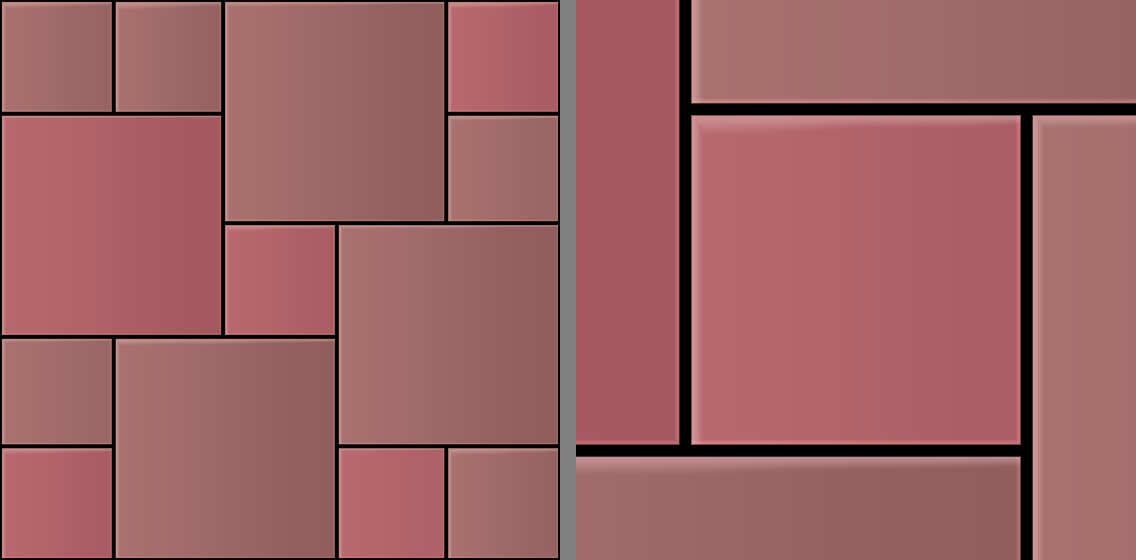
Left: the whole. Right: its middle third, enlarged.
Write a Shadertoy shader that draws this pattern.

```glsl
const float GRID = 5.0;         // cells across and down
const float SNAP = 128.0;       // joints sit on this finer grid
const float JOINT = 0.0036;     // half width of a joint
const vec3 GLINT = vec3(0.87, 0.68, 0.68);

float hash(vec2 p) {
    return fract(sin(dot(p, vec2(127.1, 311.7))) * 4375.85);
}

// Signed 1D gradient noise, one independent row per seed
float gradientNoise(float x, float seed) {
    float i = floor(x), f = x - i;
    float a = (hash(vec2(i, seed)) * 2.0 - 1.0) * f;
    float b = (hash(vec2(i + 1.0, seed)) * 2.0 - 1.0) * (f - 1.0);
    return mix(a, b, f * f * (3.0 - 2.0 * f));
}

// Whole-number modulo, safe against rounding
float wrap(float n, float period) {
    return floor(mod(n + 0.5, period));
}

vec2 cellAt(vec2 p) {
    return floor((floor(p * SNAP) + 0.5) * GRID / SNAP);
}

vec2 jointAt(vec2 cell) {
    return floor(cell * SNAP / GRID + 0.5) / SNAP;
}

// Two-size square tiling, clipped to the canvas: (first, last) cell corners
vec4 tileBounds(vec2 cell) {
    float part = wrap(cell.x + 2.0 * cell.y - 2.0, 5.0);
    if (part > 3.5) return vec4(cell, cell + 1.0);
    vec2 first = cell - vec2(wrap(part, 2.0), floor(part * 0.5));
    return vec4(max(first, 0.0), min(first + 2.0, GRID));
}

bool isRed(vec2 corner) {
    float k = wrap(corner.x + 3.0 * corner.y, 9.0);
    return k > 2.5 && abs(k - 7.0) > 0.5;
}

// Face darkens from left to right, more strongly on large tiles
vec3 tileFace(vec2 corner, float size, float x, float seed) {
    float depth = size > 1.5 ? 1.0 : mix(0.5, 0.8, seed);
    float band = 0.05 * gradientNoise(x * 9.0 * size, seed * 50.0);
    float shade = depth * (smoothstep(-0.15, 1.1, x) + band);
    return isRed(corner)
        ? mix(vec3(0.725, 0.412, 0.432), vec3(0.635, 0.345, 0.365), shade)
        : mix(vec3(0.665, 0.448, 0.437), vec3(0.565, 0.362, 0.362), shade);
}

// Bright bevel: strong at left and top, a thin rim all round
vec3 addBevel(vec3 face, vec2 fromStart, vec2 fromEnd, float x, float seed) {
    float wedge = mix(0.004, 0.014, seed) * (1.0 - 0.7 * x);
    wedge *= 1.0 + 0.6 * gradientNoise(x * 3.0, seed * 80.0);
    float left = 1.0 - smoothstep(0.0, 0.008, fromStart.x);
    float top = 1.0 - smoothstep(0.0, 0.003 + wedge, fromStart.y);
    float rim = 1.0 - smoothstep(0.001, 0.0035, min(fromEnd.x, fromEnd.y));
    vec3 lit = mix(face, face * 1.15 + 0.02, rim);
    return mix(lit, GLINT, 0.65 * max(left, top * 0.85));
}

void mainImage(out vec4 fragColor, in vec2 fragCoord) {
    vec2 p = fragCoord / iResolution.xy;
    p.y = 1.0 - p.y;                        // rows counted from the top
    float soft = 0.75 / min(iResolution.x, iResolution.y);

    // Tile under this point
    vec4 bounds = tileBounds(cellAt(p));
    vec2 start = jointAt(bounds.xy), end = jointAt(bounds.zw);
    float size = bounds.z - bounds.x;
    float seed = hash(bounds.xy + 0.37);
    float x = (p.x - start.x) / (end.x - start.x);

    // Distances inward from the joint edges
    vec2 fromStart = p - start - JOINT, fromEnd = end - p - JOINT;
    vec2 nearest = min(fromStart, fromEnd);
    float inside = smoothstep(-soft, soft, min(nearest.x, nearest.y));

    vec3 face = tileFace(bounds.xy, size, x, seed);
    vec3 color = addBevel(face, fromStart, fromEnd, x, seed);
    fragColor = vec4(color * inside, 1.0);
}
```
